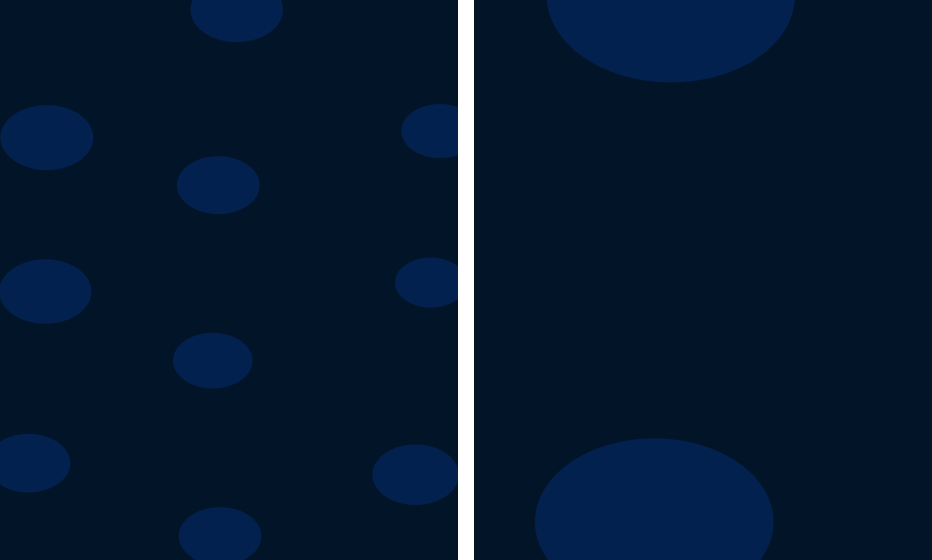
Left, the full canvas; right, a detail of the centre.
This pattern is drawn by a WebGL 1 fragment shader. Its source:

```glsl
precision highp float;
// Sparse, flat navy ovals scattered over a near-black blue ground.
// A staggered lattice holds one oval per cell; a hash shifts and scales each one.
// Shift plus radius stays below half a cell, so only the nearest cell is tested.

uniform vec2 u_resolution;

const vec3 GROUND_COLOR = vec3(0.006, 0.080, 0.155);
const vec3 OVAL_COLOR = vec3(0.006, 0.128, 0.310);

// Lengths are in canvas heights.
const vec2 PITCH = vec2(0.363, 0.304);    // spacing of columns and rows
const vec2 ORIGIN = vec2(0.046, 0.170);   // centre of the first cell
const float STAGGER = 0.64;               // row shift of every second column
const vec2 JITTER = vec2(0.042, 0.026);   // largest shift from the cell centre
const float RADIUS_MIN = 0.063;           // horizontal radius
const float RADIUS_MAX = 0.084;
const float FLATNESS = 0.70;              // vertical over horizontal radius

// Three random values from 0 to 1 for a lattice cell.
vec3 hash3(vec2 cell) {
  vec3 q = fract(cell.xyx * vec3(0.1031, 0.1030, 0.0973) + 0.317);
  q += dot(q, q.yxz + 33.33);
  return fract((q.xxy + q.yzz) * q.zyx);
}

// Approximate signed distance to an axis-aligned ellipse.
float ellipseDistance(vec2 p, vec2 radii) {
  vec2 n = p / radii;
  float slope = 2.0 * length(n / radii);
  return (dot(n, n) - 1.0) / max(slope, 0.001);
}

void main() {
  float pixel = 1.0 / u_resolution.y;
  vec2 p = gl_FragCoord.xy * pixel - ORIGIN;

  // Nearest cell of the staggered lattice.
  float column = floor(p.x / PITCH.x + 0.5);
  p.y -= mod(column, 2.0) * STAGGER * PITCH.y;
  float row = floor(p.y / PITCH.y + 0.5);
  vec2 cell = vec2(column, row);

  // The oval of this cell.
  vec3 random = hash3(cell);
  vec2 center = cell * PITCH + (2.0 * random.xy - 1.0) * JITTER;
  float radius = mix(RADIUS_MIN, RADIUS_MAX, random.z);
  float d = ellipseDistance(p - center, radius * vec2(1.0, FLATNESS));

  // One-pixel smooth edge.
  float coverage = clamp(0.5 - d / pixel, 0.0, 1.0);
  gl_FragColor = vec4(mix(GROUND_COLOR, OVAL_COLOR, coverage), 1.0);
}
```
